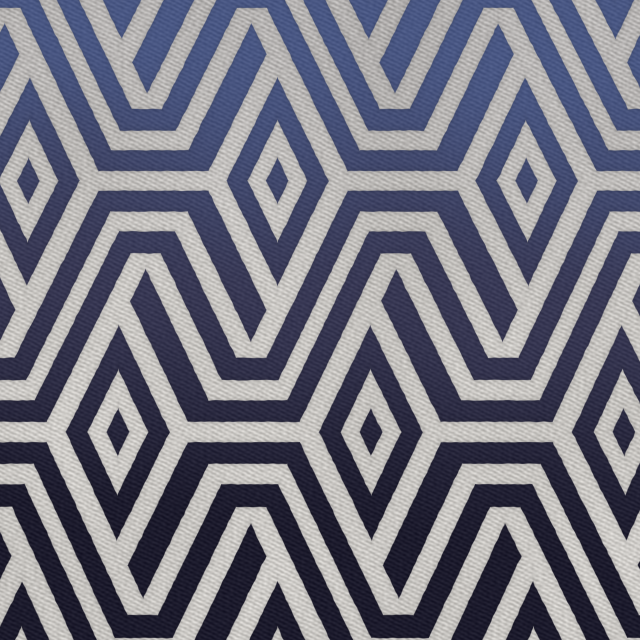
This pattern is drawn by a WebGL 1 fragment shader. Its source:

```glsl
precision highp float;

uniform vec2 u_resolution;

vec2 hashGradient(vec2 cell) {
  float angle = 6.2832 * fract(sin(dot(cell, vec2(127.1, 311.7))) * 4375.85);
  return vec2(cos(angle), sin(angle));
}

float gradientNoise(vec2 p) {
  vec2 i = floor(p), f = fract(p);
  vec2 s = f * f * f * (f * (f * 6.0 - 15.0) + 10.0);
  float a = dot(hashGradient(i), f);
  float b = dot(hashGradient(i + vec2(1, 0)), f - vec2(1, 0));
  float c = dot(hashGradient(i + vec2(0, 1)), f - vec2(0, 1));
  float d = dot(hashGradient(i + vec2(1, 1)), f - vec2(1, 1));
  return mix(mix(a, b, s.x), mix(c, d, s.x), s.y);
}

// Slight keystone: the repeats grow toward the lower edge.
vec2 clothToLattice(vec2 uv) {
  float drop = 0.7174 - uv.y;
  return vec2((uv.x - 0.4336) / (0.3893 + 0.0155 * drop),
              drop * (2.59 - 0.106 * drop));
}

// Positive inside a trapezoid with a flat top and two sloping sides.
float trapezoid(vec3 pos, float top, float left, float right) {
  return min(pos.x - top, 0.9 * min(pos.y - left, right - pos.z));
}

// Signed distance to the navy weave, positive inside, one repeat per unit.
float navyDistance(vec2 lattice) {
  // Rows mirror each other; each strip has half-turn symmetry.
  float v = 1.0 - abs(mod(lattice.y, 2.0) - 1.0);
  float x = lattice.x;
  if (v > 0.5) {
    v = 1.0 - v;
    x = 0.369 - x;
  }
  x = fract(x);

  float slant = 0.488 * (v - 0.5);
  vec3 pos = vec3(v, x - 0.1845 + slant, x - 0.6845 - slant);

  // Two nested zigzag bands
  float outerBand = min(trapezoid(pos, 0.040, -0.127, 0.263),
                       -trapezoid(pos, 0.124, -0.037, 0.140));
  float innerBand = min(trapezoid(pos, 0.204, 0.037, 0.050),
                       -trapezoid(pos, 0.292, 0.127, -0.050));

  // Cut end of the arm rising from the next row
  float spike = 0.9 * min(pos.y - 0.22, min(pos.z + 0.263, -0.14 - pos.z));

  // Diamond ring with a solid core
  float diamond = abs(fract(x + 0.5) - 0.5) + 0.488 * v;
  float ring = 0.9 * min(0.205 - diamond, diamond - 0.12);
  float core = 0.9 * (0.045 - diamond);

  return max(max(outerBand, innerBand), max(spike, max(ring, core)));
}

void main() {
  vec2 uv = gl_FragCoord.xy / u_resolution;
  float pixel = 2.57 / min(u_resolution.x, u_resolution.y);

  // Threads pull the edges slightly out of line.
  vec2 wobble = vec2(gradientNoise(uv * 90.0), gradientNoise(uv * 90.0 + 37.0));
  float dist = navyDistance(clothToLattice(uv + 0.0012 * wobble));
  float navyMask = smoothstep(-0.8 * pixel, 0.8 * pixel, dist);

  // Diagonal twill with uneven threads
  float twill = sin(6.2832 * 140.0 * (uv.y + 0.5 * uv.x)
                    + 1.2 * gradientNoise(uv * 40.0));
  float thread = gradientNoise(uv * vec2(170.0, 240.0));
  float mottle = gradientNoise(uv * 4.0 + 9.0);

  // Blue sheen at the top fades to near black below.
  float height = uv.y + 0.08 * (uv.x - 0.5) + 0.06 * mottle;
  vec3 navy = mix(vec3(0.11, 0.105, 0.175), vec3(0.22, 0.22, 0.33),
                  smoothstep(0.15, 0.55, height));
  navy = mix(navy, vec3(0.29, 0.345, 0.52), smoothstep(0.5, 0.95, height));
  navy += 0.022 * twill + 0.035 * thread;

  vec3 cream = mix(vec3(0.79, 0.78, 0.765), vec3(0.715, 0.705, 0.70),
                   smoothstep(0.45, 1.0, height));
  cream += 0.05 * mottle + 0.05 * twill + 0.09 * thread;

  // Pressed seam along the colour changes
  float seam = exp(-abs(dist) * 110.0);
  vec3 color = mix(cream, navy, navyMask) * (1.0 - 0.1 * seam);

  gl_FragColor = vec4(clamp(color, 0.0, 1.0), 1.0);
}
```
